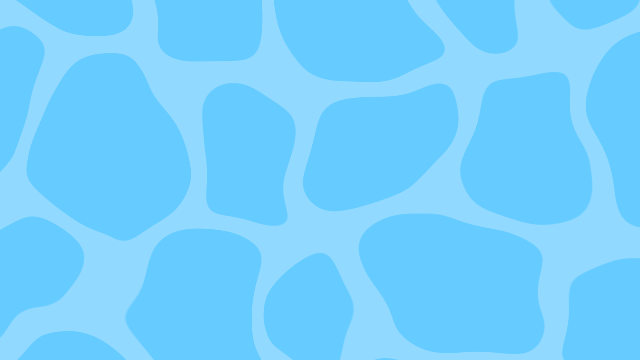
Write a Shadertoy shader that draws this texture.

```glsl
vec2 hash2(vec2 p) {
    vec3 a = fract(p.xyx * vec3(0.1031, 0.1030, 0.0973));
    a += dot(a, a.yzx + 33.33);
    return fract((a.xx + a.yz) * a.zy);
}

float gradientDot(vec2 corner, vec2 offset) {
    float angle = 6.2832 * hash2(corner).x;
    return dot(vec2(cos(angle), sin(angle)), offset);
}

float gradientNoise(vec2 p) {
    vec2 i = floor(p), f = p - i;
    vec2 u = f * f * f * (f * (f * 6.0 - 15.0) + 10.0);
    vec2 e = vec2(1.0, 0.0);
    return mix(mix(gradientDot(i, f), gradientDot(i + e, f - e), u.x),
               mix(gradientDot(i + e.yx, f - e.yx), gradientDot(i + 1.0, f - 1.0), u.x), u.y);
}

float segmentDistance(vec2 p, vec2 halfAxis) {
    float t = clamp(dot(p, halfAxis) / dot(halfAxis, halfAxis), -1.0, 1.0);
    return length(p - halfAxis * t);
}

// Signed distance to the rounded cells, positive inside
float cellField(vec2 p) {
    vec2 home = floor(p);
    float total = 0.0, strongest = 0.0;
    for (int y = -2; y <= 2; y++) {
        for (int x = -2; x <= 2; x++) {
            vec2 id = home + vec2(x, y);
            vec2 jitter = hash2(id + 17.0) - 0.5;
            vec2 shape = hash2(id + 71.0);
            vec2 seed = id + 0.5 + 0.56 * jitter;
            seed.x += 0.5 * mod(id.y, 2.0) - 0.25;

            // Each seed is a short stroke, so the cells become beans and ovals
            float angle = 3.1416 * shape.x;
            vec2 halfAxis = (0.02 + 0.26 * shape.y) * vec2(cos(angle), sin(angle));
            float shrink = 0.25 * hash2(id + 133.0).x;
            float weight = exp(-6.4 * (segmentDistance(p - seed, halfAxis) + shrink));
            total += weight;
            strongest = max(strongest, weight);
        }
    }
    float lead = log(strongest / max(total - strongest, 1e-9)) / 6.4;
    return 0.5 * (lead - 0.11);
}

void mainImage(out vec4 fragColor, in vec2 fragCoord) {
    vec2 p = 2.5 * fragCoord / iResolution.y + vec2(40.0, 20.0);
    float pixel = 2.5 / iResolution.y;

    // Gentle bends in the outlines
    p += 0.28 * vec2(gradientNoise(1.5 * p), gradientNoise(1.5 * p + 57.3));

    float inside = smoothstep(-0.5 * pixel, 0.5 * pixel, cellField(p));
    vec3 channelBlue = vec3(0.57, 0.85, 1.0);
    vec3 cellBlue = vec3(0.40, 0.80, 1.0);
    fragColor = vec4(mix(channelBlue, cellBlue, inside), 1.0);
}
```
